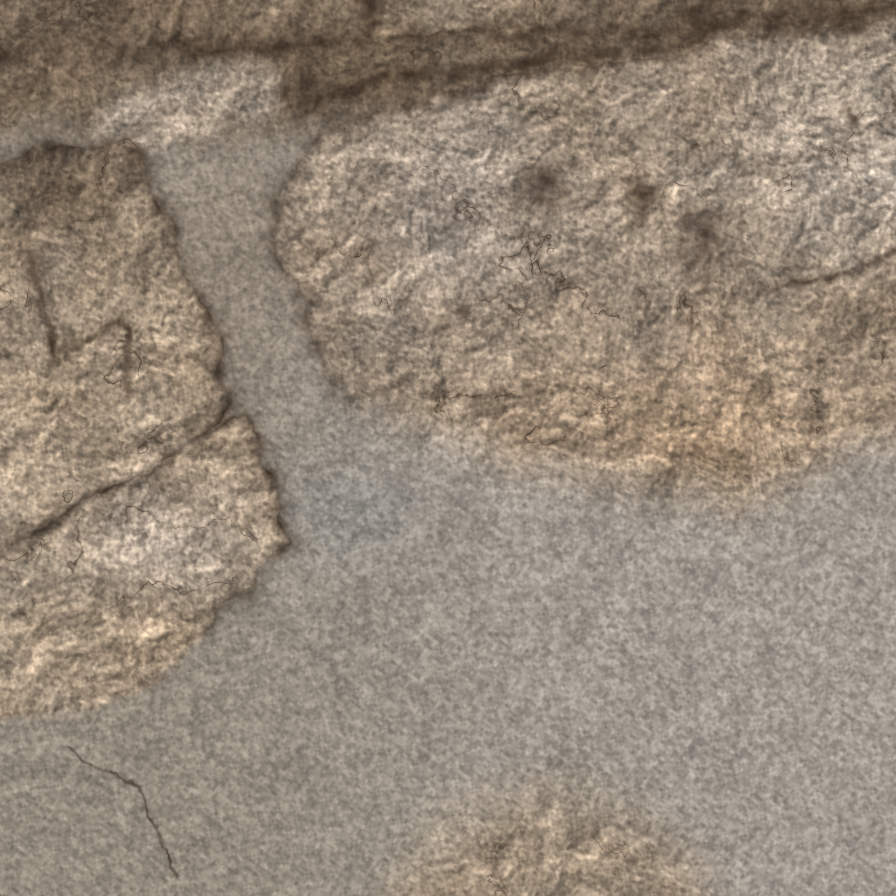
Give the GLSL for this texture, as a WebGL 2 fragment shader.

```glsl
#version 300 es
precision highp float;
// Weathered rubble wall: rough tan stones bedded in grainy grey mortar.
uniform vec2 u_resolution;
out vec4 fragColor;

const vec3 BROWN = vec3(.46, .40, .335);
const vec3 TAUPE = vec3(.55, .50, .44);
const vec3 PALE = vec3(.69, .635, .575);

float hash(vec2 p) {
  vec3 q = fract(vec3(p.xyx) * .1031);
  q += dot(q, q.yzx + 33.33);
  return fract((q.x + q.y) * q.z);
}

float noise(vec2 p) {
  vec2 i = floor(p), f = fract(p);
  f = f * f * (3. - 2. * f);
  return mix(mix(hash(i), hash(i + vec2(1, 0)), f.x),
             mix(hash(i + vec2(0, 1)), hash(i + vec2(1)), f.x), f.y);
}

float fbm(vec2 p) {
  float sum = 0., amp = .5;
  for (int i = 0; i < 5; i++) {
    sum += amp * noise(p);
    p = mat2(1.6, 1.2, -1.2, 1.6) * p + 7.3;
    amp *= .55;
  }
  return sum;
}

// Wrinkled stone surface: folded noise over a warped domain.
float relief(vec2 p) {
  vec2 q = p + .07 * vec2(fbm(p * 9.), fbm(p * 9. + 31.));
  return fbm(q * 30.) + .6 * abs(fbm(q * 15.) - .5);
}

float segment(vec2 p, vec2 a, vec2 b) {
  vec2 pa = p - a, ba = b - a;
  return length(pa - ba * clamp(dot(pa, ba) / dot(ba, ba), 0., 1.));
}

// Signed distance to a closed outline, negative inside.
float outline(vec2 p, vec2 v[10]) {
  float d = 9., side = 1.;
  for (int i = 0; i < 10; i++) {
    vec2 a = v[i], b = v[(i + 9) % 10];
    d = min(d, segment(p, a, b));
    if ((a.y > p.y) != (b.y > p.y) && p.x < a.x + (b.x - a.x) * (p.y - a.y) / (b.y - a.y)) side = -side;
  }
  return side * d;
}

float crack(vec2 p, vec2 v[4], float width) {
  float d = 9.;
  for (int i = 0; i < 3; i++) d = min(d, segment(p, v[i], v[i + 1]));
  return exp(-d * d / (width * width));
}

float wash(vec2 p, vec2 center, vec2 size) {
  vec2 q = (p - center) / size;
  return exp(-dot(q, q));
}

void main() {
  vec2 uv = gl_FragCoord.xy / u_resolution;
  vec2 p = uv + .034 * (vec2(fbm(uv * 21.), fbm(uv * 21. + 50.)) - .52);

  // Outlines of the four stones
  float upperLeft = outline(p, vec2[10](vec2(-.05, .80), vec2(.05, .835), vec2(.145, .84), vec2(.163, .785),
    vec2(.195, .727), vec2(.232, .648), vec2(.262, .55), vec2(.22, .52), vec2(.17, .48), vec2(-.05, .36)));
  float lowerLeft = outline(p, vec2[10](vec2(-.05, .36), vec2(.17, .48), vec2(.22, .52), vec2(.267, .538),
    vec2(.31, .466), vec2(.313, .394), vec2(.267, .336), vec2(.195, .25), vec2(.09, .205), vec2(-.05, .185)));
  float right = outline(p, vec2[10](vec2(.305, .765), vec2(.35, .85), vec2(.57, .915), vec2(1.05, .99),
    vec2(1.05, .54), vec2(.83, .44), vec2(.68, .453), vec2(.52, .50), vec2(.39, .55), vec2(.335, .65)));
  float bottom = length(p - vec2(.62, -.07)) - .21;
  float leftPair = min(upperLeft, lowerLeft);

  // Mortar, shading to a brown ledge at the top
  vec3 col = mix(vec3(.57, .535, .485), vec3(.625, .595, .56), smoothstep(.2, .8, uv.x + .3 * uv.y));
  col = mix(col, TAUPE, .7 * wash(p, vec2(.26, .72), vec2(.12, .2)));
  col = mix(col, vec3(.57, .56, .54), .7 * wash(p, vec2(.39, .43), vec2(.09, .06)));
  col = mix(col, BROWN, smoothstep(.82, .89, p.y));
  float pale = smoothstep(.018, -.018, segment(p, vec2(.15, .865), vec2(.28, .905)) - .035);
  col = mix(col, PALE, .75 * pale);

  // Stone faces
  float soft = mix(.05, .012, smoothstep(.48, .6, p.y));
  float inLeft = smoothstep(.008, -.008, leftPair);
  float inRight = smoothstep(soft, -soft, right);
  float inBottom = smoothstep(.03, -.08, bottom);
  vec3 tan = vec3(.615, .55, .475);
  vec3 face = mix(tan, PALE, wash(p, vec2(.19, .40), vec2(.10, .07)));
  face = mix(face, BROWN, wash(p, vec2(.05, .80), vec2(.12, .07)));
  col = mix(col, face, inLeft);
  face = mix(vec3(.59, .53, .465), PALE, wash(p, vec2(.95, .82), vec2(.13, .12)));
  face = mix(face, vec3(.64, .59, .54), wash(p, vec2(.51, .76), vec2(.08, .1)));
  face = mix(face, vec3(.65, .56, .465), wash(p, vec2(.80, .52), vec2(.24, .10)));
  face = mix(face, BROWN, .5 * wash(p, vec2(.97, .66), vec2(.09, .045)));
  col = mix(col, face, inRight);
  col = mix(col, tan, inBottom);

  // Course of blocks above the ledge
  float ledge = p.y - mix(.94, .965, smoothstep(0., .65, p.x)) - .03 * smoothstep(.65, 1., p.x);
  float above = smoothstep(-.004, .006, ledge);
  col = mix(col, mix(BROWN, tan, wash(p, vec2(.53, .99), vec2(.1, .06))), above);
  float joints = exp(-pow(min(abs(p.x - .13), abs(p.x - .41)) / .012, 2.)) * above;

  // Relief lit from the upper left, plus coarse and fine grain
  float rough = max(max(inLeft, inRight), max(.7 * inBottom, max(pale, .8 * smoothstep(.83, .9, p.y))));
  float h = relief(uv);
  float slope = relief(uv + vec2(-.003, .004)) - h;
  col *= 1. + mix(.12, .45, rough) * (h - .58) - mix(.25, 1.2, rough) * slope;
  vec2 g = mat2(.8, .6, -.6, .8) * uv;
  float grain = noise(g * vec2(160, 210)) + .9 * noise(g * 320.) - .95;
  col *= 1. + mix(.24, .31, rough) * grain;
  col += vec3(.04, .01, -.02) * rough * (fbm(uv * 14. + 80.) - .5);

  // Shadowed edges, seams, cracks and fine creases
  float shade = .6 * exp(-abs(leftPair) / .007) * smoothstep(.2, .42, p.y);
  shade = max(shade, .4 * exp(-abs(right) / .008) * smoothstep(.5, .62, p.y));
  shade = max(shade, max(.5 * joints, .5 * exp(-abs(ledge) / .011)));
  shade = max(shade, .5 * crack(p, vec2[4](vec2(.32, .89), vec2(.43, .91), vec2(.62, .935), vec2(1, .995)), .01));
  shade = max(shade, .5 * crack(p, vec2[4](vec2(.85, .665), vec2(.89, .685), vec2(.93, .69), vec2(1.02, .725)), .006));
  shade = max(shade, .5 * crack(p, vec2[4](vec2(.03, .75), vec2(.06, .60), vec2(.135, .64), vec2(.15, .57)), .006));
  shade = max(shade, .5 * crack(p, vec2[4](vec2(.08, .165), vec2(.09, .148), vec2(.16, .12), vec2(.195, .02)), .0022));
  float crease = exp(-abs(fbm(p * 13.) - .5) / .012) * smoothstep(.4, .7, noise(uv * 18.));
  shade = max(shade, .5 * rough * crease);

  // Pits and stains: position, radius, strength
  vec4 pits[9] = vec4[9](vec4(.605, .79, .024, .5), vec4(.715, .785, .02, .55), vec4(.79, .73, .035, .45),
    vec4(.95, .87, .011, .7), vec4(.515, .655, .009, .7), vec4(.15, .82, .016, .7), vec4(.345, .895, .026, .5),
    vec4(.27, .34, .012, .6), vec4(.78, .98, .022, .6));
  for (int i = 0; i < 9; i++)
    shade = max(shade, pits[i].w * wash(p, pits[i].xy, pits[i].zz));
  col = mix(col, vec3(.17, .125, .09), shade * (.4 + 1.1 * noise(uv * 70.)));
  fragColor = vec4(clamp(col, 0., 1.), 1.);
}
```
